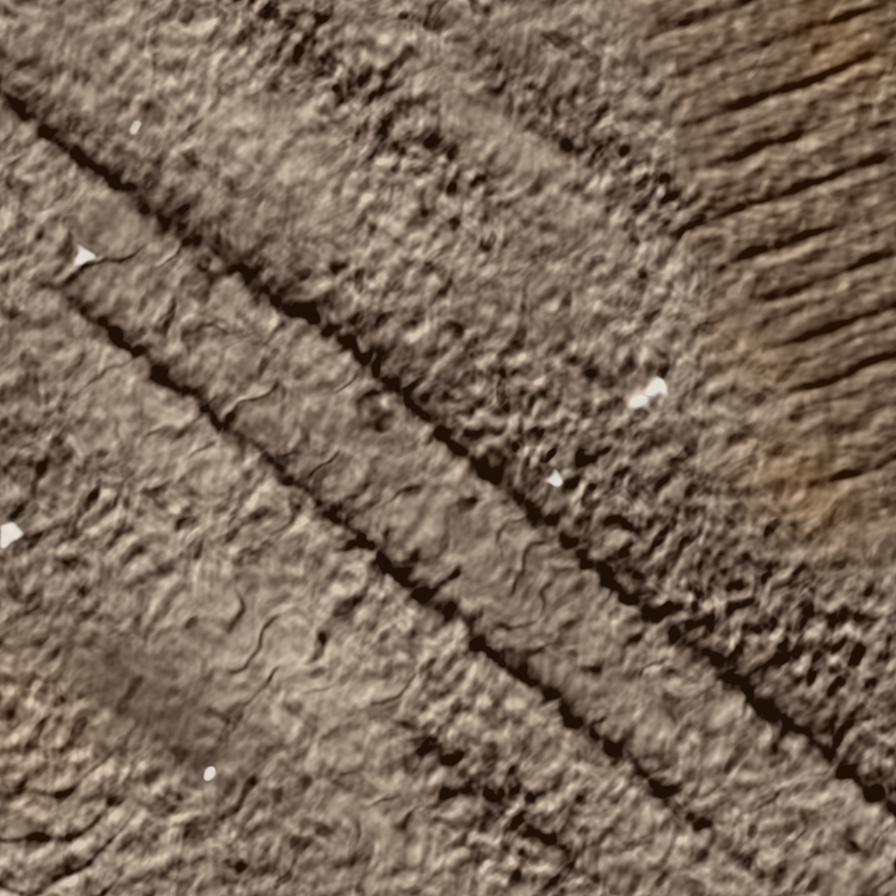
A WebGL 2 fragment shader for this texture:

```glsl
#version 300 es
precision highp float;
// Churned, dry earth crossed by diagonal wheel ruts, with a furrowed field at right.
// Embossed gradient noise makes the clods; rotated soft patches set tone and
// roughness; warped lines cut the cracks, tread lugs and furrows.

uniform vec2 u_resolution;
out vec4 fragColor;

vec2 hashDir(vec2 cell) {
  float angle = 6.2832 * fract(sin(dot(cell, vec2(127.1, 311.7))) * 43758.5);
  return vec2(cos(angle), sin(angle));
}

float gradNoise(vec2 p) {
  vec2 i = floor(p), f = p - i;
  vec2 u = f * f * f * (f * (f * 6.0 - 15.0) + 10.0);
  vec2 e = vec2(1.0, 0.0);
  float low = mix(dot(hashDir(i), f), dot(hashDir(i + e), f - e), u.x);
  float high = mix(dot(hashDir(i + e.yx), f - e.yx), dot(hashDir(i + 1.0), f - 1.0), u.x);
  return mix(low, high, u.y);
}

float clodHeight(vec2 p) {
  vec2 q = vec2(0.8 * p.x - 0.6 * p.y, 0.6 * p.x + 0.8 * p.y);
  return gradNoise(p * 34.0) + 0.8 * gradNoise(q * 66.0 + 9.3) + 0.45 * gradNoise(p * 135.0 + 4.1);
}

// x runs down the ruts to the lower right, y runs across them
vec2 rutSpace(vec2 p) {
  return vec2(0.78 * p.x - 0.62 * p.y, 0.62 * p.x + 0.78 * p.y);
}

float patchAt(vec2 p, vec2 center, vec2 radius) {
  vec2 d = rutSpace(p - center) / radius;
  return exp(-dot(d, d));
}

float bell(float d, float width) {
  return exp(-d * d / (width * width));
}

// thin dark line once per unit of phase
float grooves(float phase, float width) {
  return bell(fract(phase) - 0.5, width);
}

float stone(vec2 p, vec2 center, float radius) {
  return smoothstep(radius * 1.2, radius * 0.6, length(p - center));
}

void main() {
  vec2 p = gl_FragCoord.xy / u_resolution;
  vec2 rut = rutSpace(p);
  float broad = gradNoise(p * 6.0);
  float mid = gradNoise(p * 17.0 + 3.0);
  float fine = gradNoise(p * 48.0 + 7.0);
  vec2 warped = rut + 0.008 * vec2(mid, gradNoise(p * 21.0 + 11.0));

  // Large zones
  float field = smoothstep(-0.05, 0.07, p.x - 0.69 - 0.36 * (1.0 - p.y) + 0.06 * mid)
              * smoothstep(0.32, 0.48, p.y);
  float ridges = patchAt(p, vec2(0.30, 0.84), vec2(0.20, 0.04))
               + patchAt(p, vec2(0.57, 0.85), vec2(0.17, 0.026));
  float slab = patchAt(p, vec2(0.33, 0.26), vec2(0.17, 0.07))
             + 0.8 * patchAt(p, vec2(0.17, 0.53), vec2(0.12, 0.05))
             + 0.6 * patchAt(p, vec2(0.43, 0.08), vec2(0.07, 0.03));
  float worn = patchAt(p, vec2(0.18, 0.20), vec2(0.20, 0.042));
  float broken = patchAt(p, vec2(0.38, 0.92), vec2(0.19, 0.036))
               + patchAt(p, vec2(0.66, 0.84), vec2(0.20, 0.04))
               + 0.8 * patchAt(p, vec2(0.68, 0.47), vec2(0.28, 0.08))
               + patchAt(p, vec2(0.55, 0.10), vec2(0.14, 0.04))
               + 0.8 * patchAt(p, vec2(0.93, 0.27), vec2(0.17, 0.08));
  float upper = p.y + 0.8 * p.x - 0.896 - 0.028 * bell(p.x - 0.40, 0.16);
  float lower = p.y + 0.83 * p.x - 0.732;
  float tread = smoothstep(-0.01, 0.03, lower) * smoothstep(0.01, -0.03, upper);

  // Clods, embossed; stretched along the furrows inside the field
  vec2 clodSpace = warped * vec2(1.15, 0.82);
  vec2 furrowSpace = vec2(0.94 * p.x + 0.34 * p.y, 0.94 * p.y - 0.34 * p.x) * vec2(0.65, 1.1);
  float clods = clodHeight(clodSpace) - clodHeight(clodSpace + vec2(-0.010, 0.005));
  float streaks = clodHeight(furrowSpace) - clodHeight(furrowSpace + vec2(-0.003, 0.009));
  float relief = mix(clods, 0.85 * streaks, field);
  float rough = clamp(0.50 + 0.28 * broken - 0.17 * ridges - 0.20 * slab
                      - 0.24 * worn - 0.08 * tread + 0.25 * broad, 0.22, 0.85);
  float pits = smoothstep(0.10, 0.40, gradNoise(warped * vec2(54.0, 34.0) + 21.0));
  float glints = smoothstep(0.22, 0.5, gradNoise(warped * vec2(66.0, 46.0) + 57.0));

  float tone = 0.69 + rough * (relief - 0.65 * pits * (1.0 - 0.6 * field) + 0.4 * glints) + 0.07 * broad;
  tone += 0.19 * ridges + 0.22 * slab - 0.22 * worn - 0.24 * broken - 0.15 * field;
  tone -= 0.16 * patchAt(p, vec2(0.02, 0.50), vec2(0.13, 0.08));
  tone -= 0.12 * patchAt(p, vec2(0.28, 0.03), vec2(0.08, 0.04));

  // Tread lugs lying across the ruts, and bowed ripples at lower left
  float lugPhase = rut.x * 21.0 - 3.5 * rut.y + 1.0 * mid + 0.25 * fine;
  float lugZone = max(0.75 * tread, min(1.2 * slab, 1.0)) + 0.3 * ridges;
  float lugGate = smoothstep(-0.15, 0.2, gradNoise(p * 16.0 + 31.0));
  tone -= 0.55 * lugZone * lugGate * grooves(lugPhase, 0.10);
  tone += 0.14 * lugZone * grooves(lugPhase + 0.22, 0.14);
  float bow = p.x - 0.03;
  float ripplePhase = (p.y - 6.0 * bow * bow) / 0.049 + 0.3 + 0.5 * mid;
  float rippleZone = smoothstep(0.17, 0.11, p.x) * smoothstep(0.19, 0.13, p.y);
  tone += rippleZone * (0.25 * grooves(ripplePhase + 0.3, 0.18) - 0.55 * grooves(ripplePhase, 0.10));

  // Straight furrows
  float furrowPhase = (p.y - 0.36 * p.x - 0.585) / 0.057 + 0.5 + 0.15 * mid;
  float furrowGate = smoothstep(-0.35, 0.1, gradNoise(furrowSpace * vec2(15.0, 18.0)));
  tone -= field * furrowGate * 0.6 * grooves(furrowPhase, 0.08);
  tone += field * 0.16 * grooves(furrowPhase + 0.22, 0.12);
  tone -= field * 0.2 * grooves(furrowPhase * 2.0 + 0.3, 0.13);

  // Long cracks: a black core, a soft shadow above and a lit lip below
  float wobble = 0.009 * mid + 0.011 * fine;
  float d1 = 0.78 * upper + wobble;
  float d2 = 0.77 * lower + wobble;
  float span2 = smoothstep(0.04, 0.10, p.x) * smoothstep(0.88, 0.74, p.x);
  float d3 = 0.78 * (p.y + 0.8 * p.x - 0.55) + 1.4 * wobble;
  float span3 = smoothstep(0.42, 0.49, p.x) * smoothstep(0.70, 0.62, p.x);
  tone -= (0.60 + 0.6 * fine) * bell(d1, 0.009) + 0.24 * bell(d1 - 0.016, 0.022);
  tone -= span2 * ((0.55 + 0.8 * fine) * bell(d2, 0.008) + 0.20 * bell(d2 - 0.008, 0.018));
  tone -= span3 * (0.4 + 0.6 * fine) * bell(d3, 0.010);
  tone += 0.12 * bell(d1 + 0.026, 0.015) + 0.10 * span2 * bell(d2 + 0.023, 0.013);

  // Earth colours, warmer in the field and on the crumbs
  tone = clamp(tone, -0.05, 1.25);
  vec3 color = mix(vec3(0.15, 0.09, 0.05), vec3(0.71, 0.64, 0.57), tone);
  float warm = 0.4 * field + 0.9 * patchAt(p, vec2(0.89, 0.45), vec2(0.08, 0.045))
             + 0.7 * patchAt(p, vec2(0.94, 0.95), vec2(0.06, 0.05))
             + 0.6 * patchAt(p, vec2(0.84, 0.60), vec2(0.06, 0.03))
             + 0.4 * patchAt(p, vec2(0.02, 0.19), vec2(0.10, 0.08));
  color += warm * vec3(0.04, 0.005, -0.04);

  // Pale stones
  vec2 s = p + 0.012 * vec2(fine, gradNoise(p * 55.0 + 77.0));
  float pale = max(stone(s, vec2(0.094, 0.714), 0.012), stone(s, vec2(0.718, 0.552), 0.013));
  pale = max(pale, max(stone(s, vec2(0.733, 0.566), 0.012), stone(s, vec2(0.618, 0.466), 0.009)));
  pale = max(pale, max(stone(s, vec2(0.010, 0.404), 0.012), stone(s, vec2(0.234, 0.137), 0.008)));
  pale = max(pale, 0.7 * stone(s, vec2(0.150, 0.860), 0.008));
  color = mix(color, vec3(0.93, 0.91, 0.88), 0.9 * pale);

  fragColor = vec4(clamp(color, 0.0, 1.0), 1.0);
}
```
